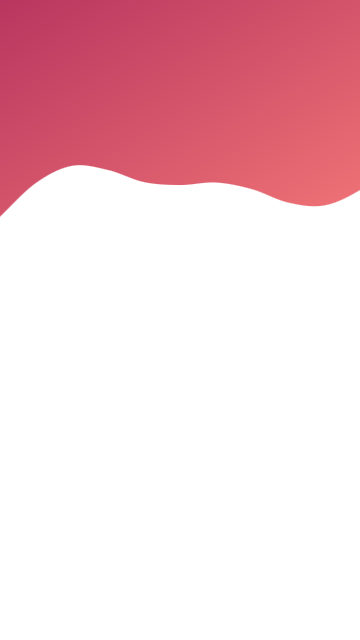
Reproduce this background procedurally as a Shadertoy shader.

```glsl
// Knot heights of the wave, one step beyond each side of the canvas
const float waveKnots[13] = float[13](
    0.607, 0.6615, 0.7142, 0.7409, 0.7344, 0.7155, 0.7109,
    0.7148, 0.7044, 0.6836, 0.679, 0.7031, 0.746);

// Smooth curve through evenly spaced knots (Catmull-Rom)
float waveHeight(float x) {
    float s = clamp(x, 0.0, 1.0) * 10.0;
    int i = min(int(s), 9);
    float f = s - float(i);
    float a = waveKnots[i], b = waveKnots[i + 1];
    float c = waveKnots[i + 2], d = waveKnots[i + 3];
    return b + 0.5 * f * (c - a + f * (2.0 * a - 5.0 * b + 4.0 * c - d
             + f * (3.0 * (b - c) + d - a)));
}

void mainImage(out vec4 fragColor, in vec2 fragCoord) {
    vec2 uv = fragCoord / iResolution.xy;

    // Diagonal gradient over the header
    float blend = 0.5 * (uv.x + (1.0 - uv.y) / 0.332);
    vec3 berry = vec3(0.725, 0.21, 0.375);
    vec3 coral = vec3(0.935, 0.45, 0.46);
    vec3 header = mix(berry, coral, clamp(blend, 0.0, 1.0));

    // White page below the wave, with a smooth edge
    float above = uv.y - waveHeight(uv.x);
    float coverage = clamp(above / fwidth(above) + 0.5, 0.0, 1.0);
    fragColor = vec4(mix(vec3(1.0), header, coverage), 1.0);
}
```
